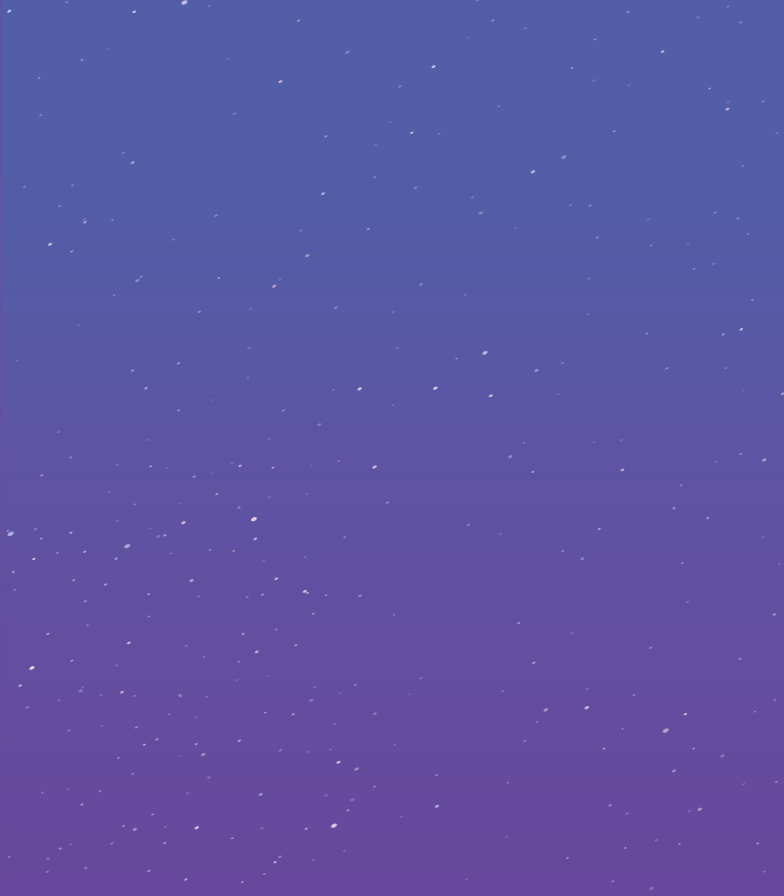
Give the GLSL for this background, as a Shadertoy shader.

```glsl
#define SKY_TOP vec3(0.322, 0.368, 0.656)
#define SKY_MIDDLE vec3(0.368, 0.330, 0.640)
#define SKY_BOTTOM vec3(0.410, 0.279, 0.608)
#define STAR_COOL vec3(0.78, 0.84, 0.98)
#define STAR_WARM vec3(0.93, 0.79, 0.87)
#define EDGE_COLOR vec3(0.44, 0.27, 0.54)
#define STAR_TILT 0.45
#define STAR_STRETCH 1.7
#define CLUSTER_GAIN 2.2
#define CLUSTER_CENTER vec2(0.17, 0.22)

float hash(vec2 p) {
    vec3 q = fract(vec3(p.xyx) * 0.1031);
    q += dot(q, q.yzx + 33.33);
    return fract((q.x + q.y) * q.z);
}

// Three-stop vertical gradient
vec3 skyGradient(float height) {
    vec3 lower = mix(SKY_BOTTOM, SKY_MIDDLE, smoothstep(-0.12, 0.60, height));
    return mix(lower, SKY_TOP, smoothstep(0.42, 0.85, height));
}

// One tilted star at most per cell; xyz is colour, w is coverage
vec4 starLayer(vec2 p, float cells, float chance, float radius, float seed) {
    vec2 id = floor(p * cells);
    vec2 key = id + seed;
    vec2 jitter = vec2(hash(key + 11.3), hash(key + 27.9));
    vec2 center = (id + mix(vec2(0.1), vec2(0.9), jitter)) / cells;

    // Stars gather towards the lower left
    float cluster = smoothstep(0.42, 0.08, length((center - CLUSTER_CENTER) * vec2(1.3, 1.0)));
    float present = step(hash(key), chance * (1.0 + CLUSTER_GAIN * cluster));

    // Stretched disc, softened over one pixel
    float c = cos(STAR_TILT), s = sin(STAR_TILT);
    vec2 d = mat2(c, -s, s, c) * (p - center);
    d.y *= STAR_STRETCH;
    float size = radius * mix(0.75, 1.1, hash(key + 43.7));
    float pixel = 1.0 / iResolution.y;
    float shape = 1.0 - smoothstep(size - pixel, size + pixel, length(d));

    // Dim stars outnumber bright ones
    float glint = hash(key + 61.1);
    float brightness = mix(0.3, 1.0, glint * sqrt(glint));
    vec3 tint = mix(STAR_COOL, STAR_WARM, hash(key + 83.5));
    return vec4(tint, shape * brightness * present);
}

void mainImage(out vec4 fragColor, in vec2 fragCoord) {
    vec2 p = fragCoord / iResolution.y;
    vec3 color = skyGradient(p.y);

    // Faint, medium and large stars
    for (int i = 0; i < 3; i++) {
        float level = float(i);
        float cells = 28.0 / pow(1.8, level);
        float chance = 0.27 - 0.02 * level * level * level;
        float radius = 0.0017 * pow(1.4, level);
        vec4 star = starLayer(p, cells, chance, radius, 29.0 + 53.0 * level);
        color = mix(color, star.rgb, star.a * mix(0.7, 1.0, min(level, 1.0)));
    }

    // Thin plum line along the left edge
    float edge = 1.0 - smoothstep(0.0, 0.002, p.x);
    color = mix(color, EDGE_COLOR, edge * 0.4);

    fragColor = vec4(color, 1.0);
}
```
